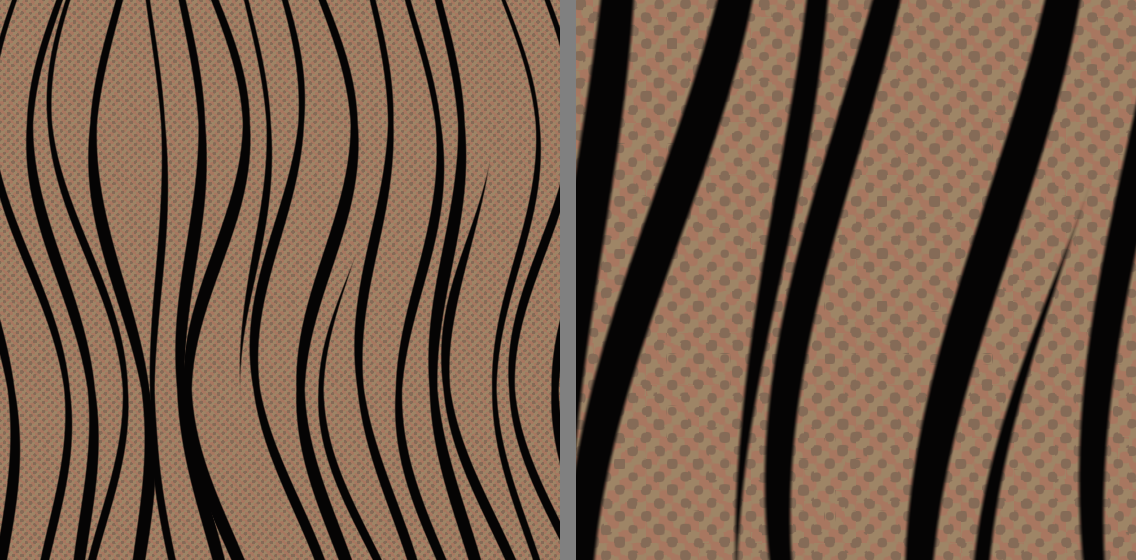
Left, the full canvas; right, a detail of the centre.
Give the GLSL for this pattern, as a three.js fragment shader.

```glsl
varying vec2 vUv;

const float TAU = 6.2831853;

float hash(float n) {
  return fract(sin(n * 127.1 + 3.7) * 43758.5453);
}

float hash2(vec2 p) {
  return fract(sin(dot(p, vec2(127.1, 311.7))) * 43758.5453);
}

// Fine speckle of tan, reddish and dull brown dots
vec3 speckle(vec2 uv) {
  vec2 p = uv * 64.0 * TAU;
  float grain = hash2(floor(uv * 160.0)) - 0.5;
  float red = sin(p.x) * sin(p.y) + 0.5 * grain;
  float dull = cos(p.x) * cos(p.y) + 0.4 * grain;
  vec3 col = mix(vec3(0.62, 0.52, 0.40), vec3(0.66, 0.465, 0.375), smoothstep(-0.2, 0.2, red));
  return mix(col, vec3(0.52, 0.42, 0.34), smoothstep(0.2, 0.5, dull));
}

// Horizontal centre of a strand at depth t below the top edge
float strandCentre(float i, float t) {
  float base = (i + 0.5 + 0.6 * (hash(i) - 0.5)) * 0.058;
  float sway = mix(-0.045, 0.05, smoothstep(0.16, 0.36, base));
  float x = base + sway * cos(TAU * (t - 0.22) / 0.95);
  x += 0.016 * sin(t * (4.0 + 4.0 * hash(i + 31.0)) + TAU * hash(i + 57.0));
  return x + 0.045 * t * t;
}

// Half width swells on the slopes; some strands taper to a point
float strandWidth(float i, float t) {
  float w = mix(0.0055, 0.011, hash(i + 83.0));
  w *= 0.7 + 0.45 * abs(sin(TAU * (t - 0.22) / 0.95));
  w *= mix(0.5, 1.0, smoothstep(-0.1, 0.4, t));
  float kind = hash(i + 113.0);
  float tip = 0.1 + 0.5 * hash(i + 139.0);
  if (kind > 0.86) w *= smoothstep(tip, tip + 0.35, t);
  else if (kind < 0.1) w *= 1.0 - smoothstep(tip, tip + 0.35, t);
  return w;
}

void main() {
  float t = 1.0 - vUv.y;
  float ink = 0.0;
  float previous = -1.0;

  // Strands keep their order, so neighbours join and part again
  for (int k = -4; k < 20; k++) {
    float i = float(k);
    float gap = strandCentre(i, t) - previous;
    float x = previous + 0.5 * (gap + sqrt(gap * gap + 0.00006));
    float w = strandWidth(i, t);
    float line = 1.0 - smoothstep(-0.0018, 0.0018, abs(vUv.x - x) - w);
    ink = max(ink, line * smoothstep(0.0, 0.0015, w));
    previous = x;
  }

  vec3 col = mix(speckle(vUv), vec3(0.02, 0.015, 0.015), ink);
  gl_FragColor = vec4(col, 1.0);
}
```
